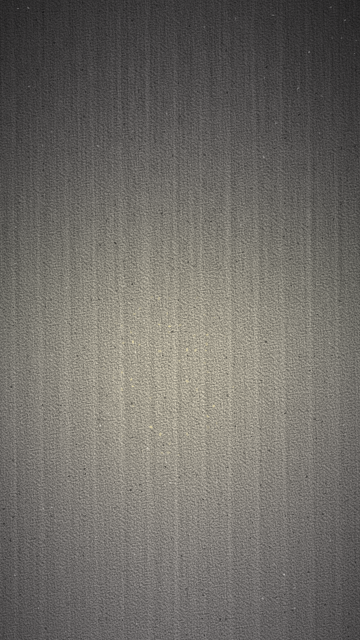
Write a Shadertoy shader that draws this texture.

```glsl
const vec2  GLOW_CENTER   = vec2(0.49, 0.43);   // fraction of the canvas
const float PEAK_LIGHT    = 0.645;
const float FADE_UP       = 2.32;
const float FADE_DOWN     = 1.4;
const float FADE_SIDE     = 1.5;
const float GLOW_SOFTNESS = 0.15;
const vec3  WARM_TINT     = vec3(1.025, 0.99, 0.89);
const vec3  COOL_TINT     = vec3(1.0, 0.975, 0.985);
const vec3  GREEN_TINT    = vec3(0.99, 1.0, 0.935);
const vec3  GLINT_COLOR   = vec3(0.93, 0.88, 0.68);
const vec2  GLINT_CENTER  = vec2(0.475, 0.415);
const vec2  GLINT_EXTENT  = vec2(0.19, 0.14);
const float RIB_PERIOD    = 0.0748;
const float RIB_OFFSET    = 0.106;
const float RIB_LEAN      = 0.012;
const float RIB_STRENGTH  = 0.065;
const float FIBRE_AMOUNT  = 0.10;
const float GRAIN_AMOUNT  = 0.25;
const float GRAIN_SCALE   = 340.0;
const mat2  GRAIN_TURN    = mat2(0.8, 0.6, -0.6, 0.8);

vec3 hash3(vec2 p) {
    vec3 q = fract(p.xyx * vec3(0.1031, 0.1030, 0.0973));
    q += dot(q, q.yxz + 33.33);
    return fract((q.xxy + q.yzz) * q.zyx);
}

float cornerSlope(vec2 cell, vec2 offset) {
    float angle = 6.28318 * hash3(cell).x;
    return dot(vec2(cos(angle), sin(angle)), offset);
}

float gradientNoise(vec2 p) {
    vec2 i = floor(p), f = fract(p);
    vec2 u = f * f * f * (f * (f * 6.0 - 15.0) + 10.0);
    vec2 e = vec2(1.0, 0.0);
    return mix(mix(cornerSlope(i, f), cornerSlope(i + e, f - e), u.x),
               mix(cornerSlope(i + e.yx, f - e.yx), cornerSlope(i + 1.0, f - 1.0), u.x), u.y);
}

// One randomly placed, tilted oval in some of the grid cells
float specks(vec2 p, float cells, float chance, float radius) {
    vec2 cell = floor(p * cells);
    vec3 rnd = hash3(cell + cells);
    vec3 shape = hash3(cell + 2.0 * cells);
    vec2 d = p - (cell + mix(vec2(0.25), vec2(0.75), rnd.xy)) / cells;
    float angle = 3.14159 * shape.x;
    d = mat2(cos(angle), sin(angle), -sin(angle), cos(angle)) * d;
    float edge = 0.7 / iResolution.y;
    float size = radius * mix(0.6, 1.2, shape.y);
    float oval = 1.0 - smoothstep(size - edge, size + edge, length(d * vec2(0.85, 1.3)));
    return oval * step(rnd.z, chance) * mix(0.3, 1.0, shape.z);
}

// Off-centre pool of light, falling off faster towards the top
float lightPool(vec2 uv) {
    vec2 d = uv - GLOW_CENTER;
    float rise = sqrt(d.y * d.y + GLOW_SOFTNESS * GLOW_SOFTNESS) - GLOW_SOFTNESS;
    float fade = rise * (d.y > 0.0 ? FADE_UP : FADE_DOWN) + FADE_SIDE * d.x * d.x;
    return PEAK_LIGHT * exp(-fade);
}

// Slightly leaning pale ribs, each with a dark flank and a faint twin
float ribs(vec2 uv) {
    float x = (uv.x - RIB_OFFSET + RIB_LEAN * (uv.y - 1.0)) / RIB_PERIOD;
    float d = fract(x + 0.5) - 0.5;
    float ridge = exp(-d * d * 160.0);
    float flank = exp(-pow(d - 0.18, 2.0) * 220.0);
    float twin = exp(-pow(d + 0.28, 2.0) * 400.0);
    float strength = mix(0.7, 1.2, hash3(vec2(floor(x + 0.5), 7.0)).x);
    return (ridge - 0.45 * flank + 0.4 * twin - 0.12) * strength;
}

void mainImage(out vec4 fragColor, in vec2 fragCoord) {
    vec2 uv = fragCoord / iResolution.xy;
    vec2 p = fragCoord / iResolution.y;

    // Light and its tint
    float light = lightPool(uv);
    vec2 glowOffset = (uv - GLOW_CENTER) / vec2(0.52, 0.3);
    float warmth = exp(-dot(glowOffset, glowOffset));
    float band = exp(-pow((uv.y - 0.54) / 0.16, 2.0));
    vec3 tint = mix(COOL_TINT, GREEN_TINT, 0.65 * band);
    tint = mix(tint, WARM_TINT, warmth);

    // Thin threads, clearer towards the top
    vec2 leaning = p + vec2(RIB_LEAN * p.y * 0.56, 0.0);
    float fibre = gradientNoise(leaning * vec2(290.0, 4.0))
                + gradientNoise(leaning * vec2(370.0, 40.0) + 31.0);
    fibre *= mix(0.8, 1.5, smoothstep(0.4, 0.9, uv.y));

    // Fine embossed grain on a turned lattice
    vec2 grainPoint = GRAIN_TURN * p * GRAIN_SCALE;
    float grain = gradientNoise(grainPoint)
                - gradientNoise(grainPoint + vec2(0.2, -0.75))
                + 0.8 * gradientNoise(grainPoint.yx * 1.45 + 17.0);
    float relief = 1.0 + RIB_STRENGTH * ribs(uv) + FIBRE_AMOUNT * fibre
                 + GRAIN_AMOUNT * grain;
    vec3 color = light * relief * tint;

    // Dark pits and stray pale flecks
    color *= 1.0 - 0.45 * specks(p, 80.0, 0.15, 0.0014);
    color += 0.22 * specks(p + 3.0, 55.0, 0.06, 0.0015);

    // Bright glints gathered in the glow
    float reach = length((uv - GLINT_CENTER) / GLINT_EXTENT);
    float glint = specks(p + 1.0, 70.0, 0.32, 0.0021) * (1.0 - smoothstep(0.65, 1.1, reach));
    color = mix(color, GLINT_COLOR, 0.9 * glint);

    fragColor = vec4(clamp(color, 0.0, 1.0), 1.0);
}
```
